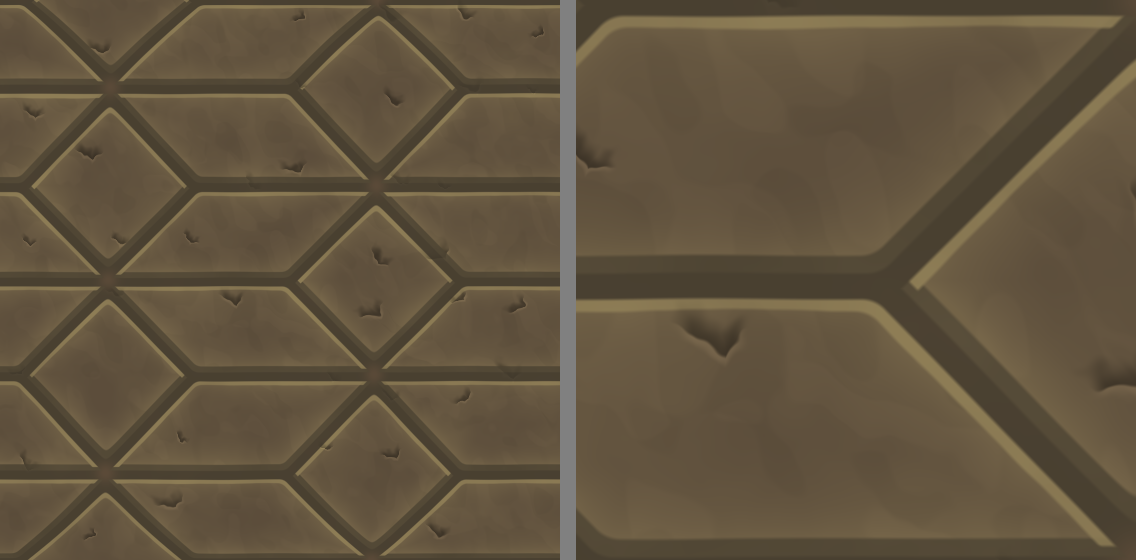
Left: the whole. Right: its middle third, enlarged.
Reproduce this texture procedurally as a three.js fragment shader.

```glsl
// Worn stone paving: two staggered columns of diamonds, joined by rows of slanted blocks.
// Each tile gets distances to its upward and downward facing edges; these place
// the lit rims, shaded bevels and joints. Noise and scattered dents add the wear.
#define ROWS 3.0            // diamonds per column
#define COLUMN_A vec2(0.193, 0.0)
#define COLUMN_B vec2(0.670, 0.16667)
#define RADIUS 0.154        // half diagonal of a diamond
#define JOINT_TOP 0.0115    // joint centre to lit rim
#define JOINT_LOW 0.0040    // joint centre to shaded bevel
#define RIM 0.0068
#define BEVEL 0.0105
#define SOFT 0.0014
#define DENT_GRID 8.0
#define WEAR 0.30

varying vec2 vUv;

const vec3 JOINT_COLOR = vec3(0.285, 0.250, 0.190);
const vec3 DIRT_COLOR  = vec3(0.355, 0.290, 0.220);
const vec3 BEVEL_COLOR = vec3(0.325, 0.285, 0.212);
const vec3 CORE_COLOR  = vec3(0.360, 0.303, 0.232);
const vec3 EDGE_COLOR  = vec3(0.450, 0.388, 0.280);
const vec3 RIM_COLOR   = vec3(0.555, 0.490, 0.335);

vec2 hash2(vec2 p) {
  p = vec2(dot(p, vec2(127.1, 311.7)), dot(p, vec2(269.5, 183.3)));
  return fract(sin(p) * 43758.5);
}

float corner(vec2 cell, vec2 f, vec2 o) {
  return dot(hash2(cell + o) * 2.0 - 1.0, f - o);
}

float noise(vec2 p) {
  vec2 i = floor(p), f = fract(p);
  vec2 u = f * f * f * (f * (f * 6.0 - 15.0) + 10.0);
  return mix(mix(corner(i, f, vec2(0, 0)), corner(i, f, vec2(1, 0)), u.x),
             mix(corner(i, f, vec2(0, 1)), corner(i, f, vec2(1, 1)), u.x), u.y);
}

float fbm(vec2 p) {
  float sum = 0.0, amp = 1.0;
  for (int i = 0; i < 4; i++) {
    sum += amp * noise(p);
    p = mat2(1.6, 1.2, -1.2, 1.6) * p + 5.3;
    amp *= 0.5;
  }
  return sum;
}

float smin(float a, float b, float k) {
  float h = max(k - abs(a - b), 0.0) / k;
  return min(a, b) - 0.25 * k * h * h;
}

float edge(float d) { return smoothstep(-SOFT, SOFT, d); }

// Position relative to the nearest diamond of a column
vec2 diamondLocal(vec2 p, vec2 centre) {
  vec2 d = p - centre;
  return vec2(fract(d.x + 0.5) - 0.5, (fract(d.y * ROWS + 0.5) - 0.5) / ROWS);
}

// Distances to the upward (x) and downward (y) facing edges of the tile
vec2 tileEdges(vec2 a, vec2 b, float y) {
  float sa = (RADIUS - abs(a.x) - abs(a.y)) * 0.7071;
  float sb = (RADIUS - abs(b.x) - abs(b.y)) * 0.7071;
  if (max(sa, sb) > 0.0) {
    vec2 d = sa > 0.0 ? a : b;
    float side = RADIUS - sqrt(d.x * d.x + 0.00003);
    return vec2(side - d.y, side + d.y) * 0.7071;
  }
  float rowHeight = 0.5 / ROWS, low = mod(y, rowHeight);
  vec2 e = vec2(rowHeight - low, low);
  if (a.y > 0.0) e.y = smin(e.y, -sa, 0.006); else e.x = smin(e.x, -sa, 0.006);
  if (b.y > 0.0) e.y = smin(e.y, -sb, 0.006); else e.x = smin(e.x, -sb, 0.006);
  return e;
}

// Chipped V-shaped hollows: dark above the crease, a lit lip below it
float dents(vec2 p) {
  vec2 g = p * DENT_GRID;
  float shade = 0.0;
  for (int j = -1; j <= 1; j++) for (int i = -1; i <= 1; i++) {
    vec2 cell = floor(g) + vec2(i, j);
    vec2 h = hash2(cell), r = hash2(cell + 37.0);
    float turn = (r.x - 0.4) * 1.7, c = cos(turn), s = sin(turn);
    vec2 q = mat2(c, -s, s, c) * (g - cell - 0.2 - 0.6 * h) / mix(0.09, 0.21, r.y);
    q += 0.35 * vec2(noise(q * 1.6 + cell), noise(q * 1.9 - cell));
    float crease = q.y - 0.65 * abs(q.x - 0.25) + 0.2;
    float dark = smoothstep(-0.05, 0.08, crease) * (1.0 - smoothstep(0.0, 0.95, crease));
    float lip = smoothstep(-0.35, -0.06, crease) * (1.0 - smoothstep(-0.06, 0.05, crease));
    float taper = 1.0 - smoothstep(0.45, 1.15, abs(q.x));
    shade += taper * (0.4 * lip - dark) * step(0.3, fract(h.x * 7.0 + r.y * 3.0));
  }
  return shade;
}

void main() {
  // Slight lean and uneven row spacing, as if laid by hand
  vec2 p = vUv;
  float t = p.y - 0.5;
  p -= vec2(0.012 * t, 0.52 * t * t * t * (1.0 - 4.0 * t * t));
  p += 0.0016 * vec2(noise(vUv * 9.0), noise(vUv * 9.0 + 31.0));
  vec2 a = diamondLocal(p, COLUMN_A), b = diamondLocal(p, COLUMN_B);
  vec2 e = tileEdges(a, b, p.y);

  // Painted mottling and slanted brush facets
  float cloud = fbm(vUv * 8.0);
  vec2 stroke = mat2(0.8, -0.6, 0.6, 0.8) * vUv * vec2(24.0, 15.0) + 0.6 * cloud;
  float facet = smoothstep(0.08, 0.16, noise(stroke)) - smoothstep(0.12, 0.2, noise(stroke + 17.0));
  float chip = dents(vUv);

  // Stone face, lighter toward its edges
  float glow = exp(-max(min(e.x, e.y) - 0.016, 0.0) / 0.022);
  vec3 face = mix(CORE_COLOR, EDGE_COLOR, clamp(0.12 + 0.72 * glow + 0.38 * cloud, 0.0, 1.0));
  face *= 1.0 + 0.03 * facet + WEAR * chip;

  // Joints, browner where the diamond tips meet
  vec2 tip = vec2(0.0, 0.5 / ROWS);
  float tipDist = min(length(abs(a) - tip), length(abs(b) - tip));
  float dirt = exp(-tipDist * tipDist / 0.0003) + 0.25 * cloud;
  vec3 color = mix(JOINT_COLOR, DIRT_COLOR, clamp(dirt, 0.0, 1.0));

  // Bevel, face and lit rim
  vec3 tile = mix(BEVEL_COLOR * (1.0 + 0.1 * cloud), face, edge(e.y - JOINT_LOW - BEVEL));
  float rim = (1.0 - edge(e.x - JOINT_TOP - RIM - 0.002 * cloud)) * edge(e.y - 0.010);
  tile = mix(tile, RIM_COLOR * (1.0 + 0.15 * chip), rim * clamp(0.85 + 0.35 * cloud, 0.0, 1.0));
  color = mix(color, tile, edge(min(e.x - JOINT_TOP, e.y - JOINT_LOW)));
  gl_FragColor = vec4(color * (1.0 + 0.08 * chip), 1.0);
}
```
